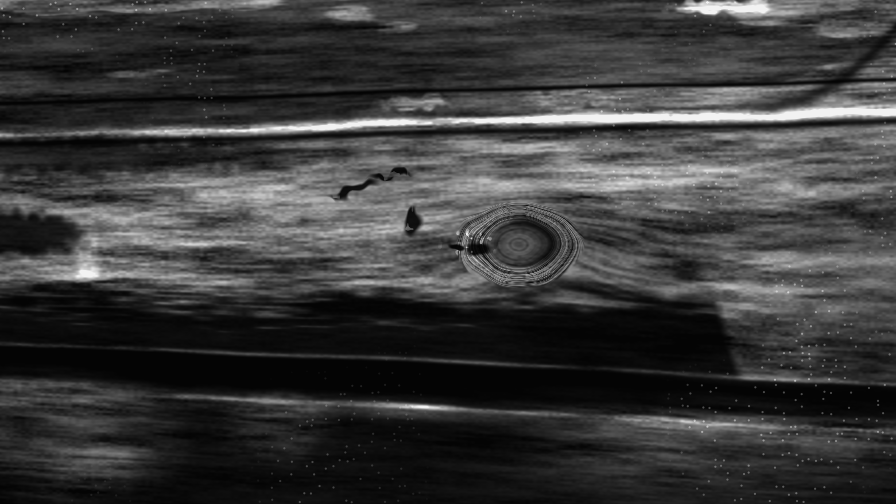
Give the GLSL for this texture, as a Shadertoy shader.

```glsl
#define KNOT vec2(1.03, 0.515)
#define SEAM_TOP 0.796
#define RIDGE 0.735
#define SEAM_LOW 0.317
#define PALE_LINE 0.232
#define BOARD_TONE 0.37
#define SHADOW_TONE 0.035
#define GRAIN_CONTRAST 2.9
#define FLECK_GRID 75.0

float hash(vec2 p) {
    p = fract(p * vec2(0.1031, 0.1137));
    p += dot(p, p.yx + 33.33);
    return fract((p.x + p.y) * p.x * 7.31 + p.y * 19.7);
}

float noise(vec2 p) {
    vec2 i = floor(p), f = fract(p);
    f *= f * (3.0 - 2.0 * f);
    return mix(mix(hash(i), hash(i + vec2(1, 0)), f.x),
               mix(hash(i + vec2(0, 1)), hash(i + vec2(1, 1)), f.x), f.y);
}

// Long fibres: noise stretched along the board
float fibres(vec2 q) {
    float sum = 0.0, weight = 0.27;
    vec2 scale = vec2(1.6, 24.0);
    for (int i = 0; i < 4; i++) {
        sum += weight * noise(q * scale + float(i) * 17.3);
        scale *= vec2(2.5, 2.05);
        weight *= i == 0 ? 1.15 : 0.85;
    }
    return sum;
}

// Sparse cellular dots
float flecks(vec2 p) {
    vec2 cell = floor(p * FLECK_GRID), f = fract(p * FLECK_GRID);
    vec2 centre = 0.25 + 0.5 * vec2(hash(cell + 3.1), hash(cell + 8.7));
    float present = step(0.8, hash(cell + 21.0));
    return present * (1.0 - smoothstep(0.06, 0.25, length(f - centre)));
}

float blob(vec2 p, vec2 centre, vec2 radius, float soft) {
    return 1.0 - smoothstep(1.0 - soft, 1.0 + soft, length((p - centre) / radius));
}

float ridge(float d, float width) {
    return exp(-d * d / (width * width));
}

void mainImage(out vec4 fragColor, in vec2 fragCoord) {
    vec2 p = fragCoord / iResolution.y;
    float x = p.x, y = p.y;

    // Boards fan out: g is constant along the grain
    float slope = mix(-0.05, 0.026, smoothstep(0.15, 0.8, y));
    float g = y - slope * x + 0.0015 * sin(x * 5.0) + 0.001 * sin(x * 13.0 + 1.0);

    // Grain bends over the knot and closes into rings
    vec2 k = p - KNOT;
    float ring = length(k / vec2(0.075, 0.052)) + 0.15 * (noise(p * 25.0) - 0.5);
    float bend = 0.042 * ridge(k.x - 0.04, 0.17) * ridge(k.y, 0.09);
    float line = mix(g - bend, ring * 0.07, smoothstep(1.7, 0.8, ring));
    float grain = fibres(vec2(x, line));
    float wash = 0.6 * noise(vec2(x * 4.0, g * 13.0)) + 0.25 * noise(vec2(x * 10.0, g * 40.0) + 5.0)
               + 0.15 * grain;
    vec2 rough = p + 0.02 * vec2(noise(p * 45.0) - 0.5, noise(p * 60.0 + 9.0) - 0.5);

    // Top board with pale worn paint
    float worn = 0.42 * smoothstep(0.93, 1.0, y) * (1.0 - smoothstep(0.5, 0.8, x))
               + 0.3 * smoothstep(1.2, 1.65, x) + 0.06;
    float top = mix(0.18, 0.36, smoothstep(0.0, 0.07, wash + worn - 0.78));
    top *= 1.0 - 0.25 * blob(rough, vec2(0.45, 0.885), vec2(0.6, 0.075), 0.25);
    top += 0.45 * blob(rough, vec2(1.43, 0.988), vec2(0.09, 0.014), 0.4);

    // Narrow strip under the top seam
    float strip = mix(0.12, 0.36, smoothstep(0.5, 1.6, x));
    strip += 0.24 * blob(rough, vec2(0.82, 0.795), vec2(0.07, 0.016), 0.35);
    strip += 0.16 * blob(rough, vec2(1.14, 0.805), vec2(0.09, 0.018), 0.35);

    // Main board, its shadow and the knot
    float board = BOARD_TONE * (0.65 + 0.7 * wash) * mix(1.0, 0.82, smoothstep(1.1, 1.75, x));
    board *= 1.0 - 0.75 * blob(rough, vec2(0.1, 0.69), vec2(0.42, 0.035), 0.5);
    board *= 1.0 - 0.85 * blob(rough, vec2(0.0, 0.535), vec2(0.18, 0.045), 0.35);
    board *= 1.0 + 0.5 * blob(rough, vec2(0.17, 0.5), vec2(0.025, 0.06), 0.4);
    float shade = 1.0 - smoothstep(0.37, 0.475, y + 0.13 * (grain - 0.5) + 0.04 * (wash - 0.5));
    float shadeEnd = 1.39 + 0.3 * (0.5 - y) + 0.03 * (wash - 0.5);
    float rightFade = 0.5 * (1.0 - smoothstep(0.24, 0.46, y));
    shade *= mix(1.0, rightFade, smoothstep(-0.012, 0.012, x - shadeEnd));
    board = mix(board, SHADOW_TONE, shade);
    board += 0.1 * blob(rough, vec2(1.57, 0.31), vec2(0.06, 0.045), 0.5);
    float crescent = ridge(ring - 0.85, 0.24) * smoothstep(-0.5, 0.7, (k.x + 0.5 * k.y) / 0.07);
    board *= 1.0 - 0.75 * crescent;
    board *= 1.0 - 0.3 * blob(p, KNOT, vec2(0.07, 0.045), 0.4);

    // Lower board: black middle, faded ends
    float low = SHADOW_TONE + 0.02 * wash;
    low += 0.17 * wash * 2.0 * blob(rough, vec2(0.08, 0.14), vec2(0.22, 0.12), 0.5);
    low += 0.1 * blob(rough, vec2(0.55, 0.16), vec2(0.1, 0.06), 0.5);
    low += 0.24 * wash * smoothstep(0.8, 1.5, x) * smoothstep(-0.02, 0.12, y);
    low *= 1.0 - 0.8 * smoothstep(PALE_LINE + 0.01, PALE_LINE + 0.03, g);

    // Stack the boards from bottom to top
    float tone = mix(low, board, smoothstep(-0.004, 0.004, g - SEAM_LOW));
    tone = mix(tone, strip, smoothstep(-0.003, 0.003, g - RIDGE));
    tone = mix(tone, top, smoothstep(-0.003, 0.003, g - SEAM_TOP));

    // Seams, bright ridge and pale edge
    tone *= 1.0 - 0.9 * ridge(g - SEAM_TOP, 0.005);
    tone *= 1.0 - 0.85 * ridge(g - RIDGE + 0.02, 0.008);
    tone *= 1.0 - 0.8 * ridge(g - SEAM_LOW + 0.02, 0.014);
    float scuff = 0.6 + 0.8 * wash;
    tone += scuff * mix(0.2, 0.6, smoothstep(0.15, 0.7, x)) * ridge(g - RIDGE, 0.008);
    tone += 0.13 * scuff * ridge(g - SEAM_LOW - 0.002, 0.004);
    float pale = smoothstep(0.2, 0.5, x) * (0.25 + 0.75 * noise(vec2(x * 6.0, 2.0)));
    tone += pale * (0.42 * ridge(g - PALE_LINE, 0.005) + 0.12 * ridge(g - PALE_LINE + 0.012, 0.014));

    // Curved scrape at the upper right
    float sweep = max(x - 1.505, 0.0);
    tone *= 1.0 - 0.65 * smoothstep(1.4, 1.55, x) * ridge(y - 0.787 - 2.1 * sweep * sweep, 0.016);

    // Gouges and holes with chipped rims
    float hole = blob(rough, vec2(0.82, 0.56), vec2(0.018, 0.024), 0.3);
    hole = max(hole, blob(rough, vec2(0.945, 0.508), vec2(0.025, 0.017), 0.35));
    hole = max(hole, blob(rough, vec2(0.9, 0.512), vec2(0.016, 0.009), 0.35));
    vec2 tilted = vec2(rough.x, rough.y - 0.2 * (rough.x - 0.74));
    hole = max(hole, blob(tilted, vec2(0.7, 0.632), vec2(0.045, 0.009), 0.4));
    hole = max(hole, blob(tilted, vec2(0.775, 0.644), vec2(0.045, 0.007), 0.4));
    float chips = smoothstep(0.68, 0.85, noise(p * 110.0));
    tone *= 1.0 - 0.9 * hole;
    tone += 0.4 * chips * max(0.5 * hole, blob(p, vec2(0.93, 0.515), vec2(0.05, 0.025), 0.4));

    // Fibre contrast, fine tooth and dust
    float tooth = noise(p * vec2(130.0, 230.0)) - 0.5;
    tone *= max(0.12, 1.0 + GRAIN_CONTRAST * (grain - 0.5) + 0.35 * tooth);
    tone += 0.28 * flecks(p) * smoothstep(0.5, 0.8, noise(p * 5.0 + 40.0));
    fragColor = vec4(vec3(clamp(tone, 0.015, 0.95)), 1.0);
}
```
